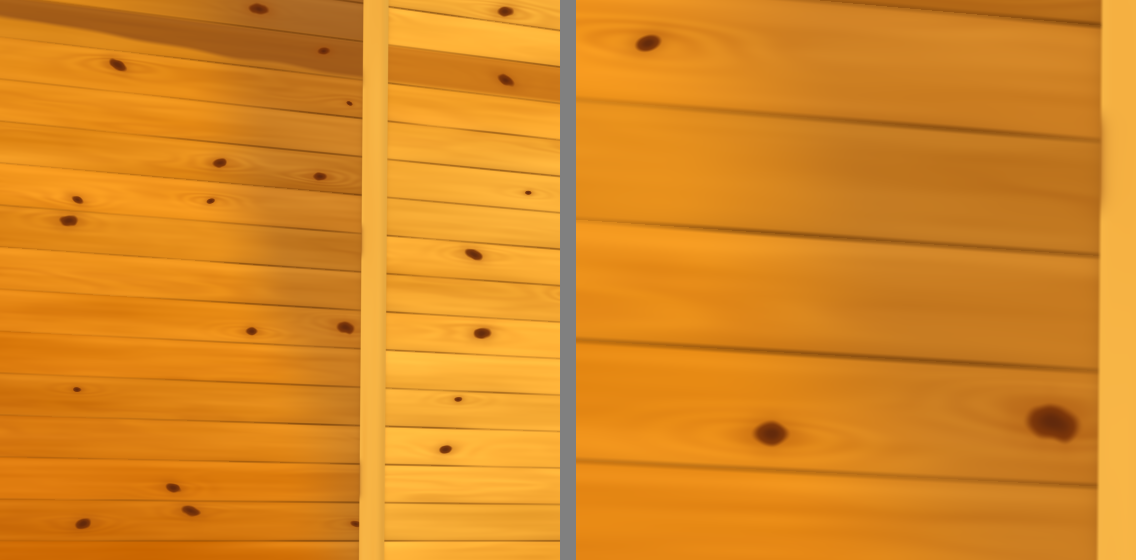
Left: the whole. Right: its middle third, enlarged.
Reproduce this texture procedurally as a three.js fragment shader.

```glsl
varying vec2 vUv;

float hash(vec2 p) {
  vec3 q = fract(p.xyx * 0.1031);
  q += dot(q, q.yzx + 33.33);
  return fract((q.x + q.y) * q.z);
}

float noise(vec2 p) {
  vec2 i = floor(p), f = fract(p);
  f = f * f * (3.0 - 2.0 * f);
  return mix(mix(hash(i), hash(i + vec2(1.0, 0.0)), f.x),
             mix(hash(i + vec2(0.0, 1.0)), hash(i + 1.0), f.x), f.y);
}

float fbm(vec2 p) {
  return 0.6 * noise(p) + 0.28 * noise(p * 2.0 + 7.1) + 0.12 * noise(p * 4.0 + 3.7);
}

// Light falling on the two walls: warm on the left, shaded beside the post
vec3 wallLight(vec2 p, float right) {
  vec3 amber = mix(vec3(0.81, 0.43, 0.03), vec3(0.91, 0.56, 0.10),
                   smoothstep(0.0, 0.75, p.y + 0.6 * p.x - 0.05));
  amber *= 1.0 - 0.07 * smoothstep(0.75, 1.0, p.y);
  float shadeStart = mix(0.52, 0.36, smoothstep(0.2, 0.65, p.y));
  float shade = smoothstep(shadeStart, shadeStart + 0.16, p.x + 0.04 * noise(p * 9.0));
  vec3 left = mix(amber, vec3(0.76, 0.47, 0.13), 0.92 * shade);
  vec3 bright = mix(vec3(0.93, 0.61, 0.15), vec3(0.99, 0.71, 0.24), noise(p * vec2(3.0, 6.0)));
  return mix(left, bright, right);
}

void main() {
  vec2 p = vUv;
  float right = step(0.665, p.x);

  // Planks fan out slightly, narrowing toward the right
  float width = 0.075 - 0.0099 * p.x;
  float row = (p.y - 0.034) / width;
  float plank = floor(row);
  float across = row - plank;
  vec2 q = vec2(p.x, across * width);
  float seed = plank + 20.0 + right * 40.0;

  // Scattered knots, each with a stretched halo that bends the grain
  float knot = 0.0, core = 0.0, halo = 0.0, stain = 0.0;
  for (int i = -1; i <= 1; i++) {
    float cell = floor(q.x / 0.25) + float(i);
    vec2 key = vec2(cell + 5.0, seed);
    float present = step(hash(key + 11.0), 0.48);
    float size = mix(0.006, 0.018, hash(key + 23.0));
    vec2 center = vec2((cell + 0.15 + 0.7 * hash(key + 37.0)) * 0.25,
                       width * (0.22 + 0.56 * hash(key + 53.0)));
    vec2 d = q - center;
    vec2 e = d / vec2(0.045 + size * 2.0, 0.008 + size * 0.6);
    halo += present * exp(-dot(e, e));
    d.y += d.x * (hash(key + 71.0) - 0.5) * 0.6;
    float r = length(d * vec2(1.0, 1.6)) / size + 0.25 * (noise(q * 120.0) - 0.5);
    knot = max(knot, present * (1.0 - smoothstep(0.65, 1.1, r)));
    core = max(core, present * (1.0 - smoothstep(0.1, 0.8, r)));
    stain = max(stain, present * exp(-0.45 * r * r));
  }

  // Grain: faint contour rings, broad blotches and soft streaks
  vec2 g = vec2(q.x * 4.0, q.y * 28.0) + seed * vec2(7.3, 3.1);
  float field = fbm(g);
  float rings = 0.5 + 0.5 * cos(6.2832 * (field * 4.0 + halo * 2.5));
  float ringMask = 0.12 + 0.35 * smoothstep(0.45, 0.75, noise(g * 0.7 + 31.0)) + 0.4 * halo;
  float streaks = noise(vec2(q.x * 7.0, q.y * 150.0) + seed * 5.7);
  float blotch = fbm(g * vec2(0.6, 0.8) + 17.0);

  vec3 color = wallLight(p, right);
  color *= 0.98 + 0.06 * hash(vec2(seed, 91.0));
  color += vec3(0.13, 0.14, 0.10) * (blotch - 0.48);
  color += vec3(0.03, 0.03, 0.02) * (streaks - 0.5);
  color *= 1.0 - vec3(0.06, 0.11, 0.18) * rings * ringMask;

  // Dark heartwood plank and the dim plank above it
  float lowEdge = 12.0 + (1.0 - right) * (0.45 - 0.7 * p.x + 0.12 * (noise(q * 12.0) - 0.5));
  float heart = smoothstep(lowEdge - 0.03, lowEdge + 0.12, row)
              * (1.0 - smoothstep(12.92, 13.05, row));
  color = mix(color, mix(vec3(0.60, 0.33, 0.09), vec3(0.78, 0.45, 0.09), right),
              heart * (0.78 + 0.14 * streaks));
  float dim = smoothstep(12.9, 13.1, row) * (1.0 - right) * smoothstep(0.1, 0.6, p.x);
  color = mix(color, vec3(0.61, 0.37, 0.15), 0.7 * dim);

  // Knots
  color = mix(color, vec3(0.62, 0.29, 0.04), 0.45 * stain);
  color = mix(color, mix(vec3(0.46, 0.19, 0.03), vec3(0.34, 0.13, 0.04), core), 0.88 * knot);

  // Seams: soft dark line that fades in and out, uneven shadow above, pale bevel below
  float seamDist = min(across, 1.0 - across) * width;
  float wear = noise(vec2(p.x * 9.0, floor(row + 0.5) * 7.0 + right * 30.0 + 10.0));
  float depth = mix(0.16 + 0.36 * smoothstep(0.1, 0.62, p.x), 0.42, right) * (0.4 + 0.9 * wear);
  float line = 1.0 - smoothstep(0.0002, 0.0032, seamDist);
  float shadow = exp(-q.y / (0.003 + 0.007 * wear * wear));
  float bevel = exp(-pow((width - q.y - 0.008) / 0.005, 2.0));
  color += vec3(0.025, 0.025, 0.015) * bevel;
  color = mix(color, vec3(0.55, 0.30, 0.06), 0.5 * shadow * depth);
  color = mix(color, vec3(0.40, 0.21, 0.03), line * depth);

  // Upright post with vertical grain and a shaded edge on each side
  float x = p.x - 0.641 - 0.008 * p.y;
  float post = smoothstep(-0.0015, 0.0015, x) * (1.0 - smoothstep(0.0435, 0.0465, x));
  float postGrain = noise(vec2(x * 120.0, p.y * 5.0));
  vec3 postColor = mix(vec3(0.94, 0.65, 0.22), vec3(0.98, 0.73, 0.29), 0.4 + 0.4 * postGrain);
  postColor *= 1.0 - 0.07 * smoothstep(0.028, 0.044, x);
  float nick = smoothstep(0.78, 0.92, noise(vec2(4.0, p.y * 14.0))) * exp(-max(x, 0.0) / 0.003);
  postColor = mix(postColor, vec3(0.62, 0.34, 0.09), 0.6 * nick);
  float contact = exp(-abs(x) / 0.004) + 0.5 * exp(-abs(x - 0.045) / 0.003);
  color = mix(color, vec3(0.60, 0.36, 0.09), 0.3 * min(contact, 1.0));
  color = mix(color, postColor, post);

  gl_FragColor = vec4(clamp(color, 0.0, 1.0), 1.0);
}
```
